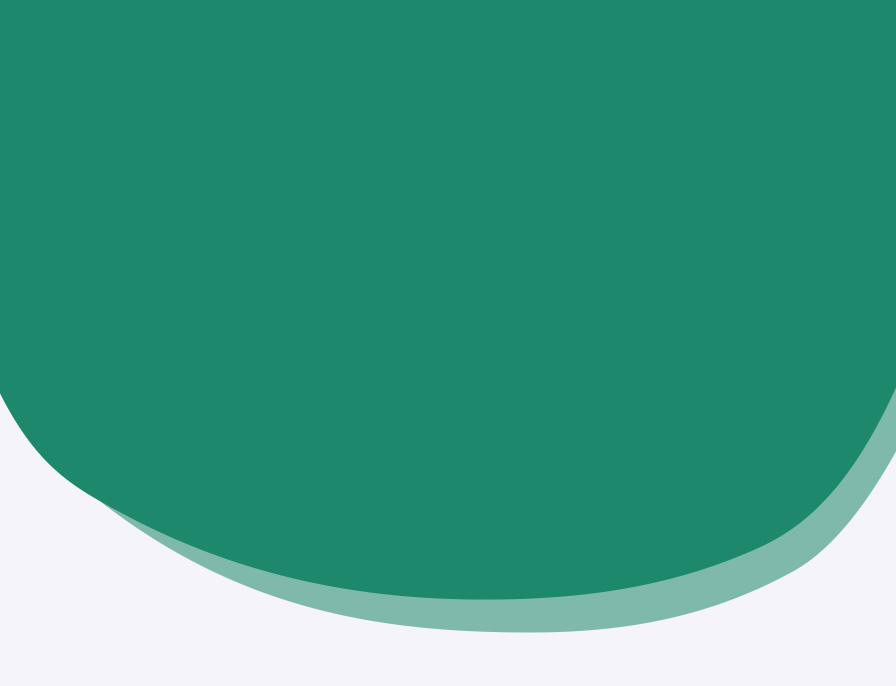
A WebGL 1 fragment shader for this background:

```glsl
precision highp float;

uniform vec2 u_resolution;

// Cubic Hermite arc between two knots, each given as (x, height, slope)
float arc(float x, vec3 a, vec3 b) {
  float span = b.x - a.x;
  float t = (x - a.x) / span;
  float s = 1.0 - t;
  return s * s * ((1.0 + 2.0 * t) * a.y + t * span * a.z)
       + t * t * ((3.0 - 2.0 * t) * b.y - s * span * b.z);
}

// Lower rim of the solid green shape
float frontRim(float x) {
  vec3 shoulder = vec3(0.111, 0.270, -0.757);
  vec3 bottom = vec3(0.540, 0.126, 0.0);
  vec3 rise = vec3(0.846, 0.201, 0.588);
  if (x < shoulder.x) return arc(x, vec3(0.0, 0.427, -2.61), shoulder);
  if (x < bottom.x) return arc(x, shoulder, bottom);
  if (x < rise.x) return arc(x, bottom, rise);
  return arc(x, rise, vec3(1.0, 0.435, 2.87));
}

// Lower rim of the pale shape, which emerges at the left shoulder
float backRim(float x) {
  vec3 start = vec3(0.111, 0.270, -1.02);
  vec3 bottom = vec3(0.592, 0.078, 0.0);
  vec3 rise = vec3(0.885, 0.167, 0.718);
  if (x < start.x) return frontRim(x);
  if (x < bottom.x) return arc(x, start, bottom);
  if (x < rise.x) return arc(x, bottom, rise);
  return arc(x, rise, vec3(1.0, 0.342, 2.35));
}

// Soft coverage above a rim, from its height here and one pixel to the right
float coverage(float y, float rim, float nextRim) {
  float steepness = (nextRim - rim) * u_resolution.y;
  float pixels = (y - rim) * u_resolution.y / length(vec2(1.0, steepness));
  return clamp(pixels + 0.5, 0.0, 1.0);
}

void main() {
  vec2 uv = gl_FragCoord.xy / u_resolution;
  float nextX = uv.x + 1.0 / u_resolution.x;

  vec3 paper = vec3(0.957, 0.957, 0.980);
  vec3 paleGreen = vec3(0.498, 0.725, 0.671);
  vec3 green = vec3(0.114, 0.533, 0.422);

  // Layers from back to front
  vec3 color = mix(paper, paleGreen, coverage(uv.y, backRim(uv.x), backRim(nextX)));
  color = mix(color, green, coverage(uv.y, frontRim(uv.x), frontRim(nextX)));
  gl_FragColor = vec4(color, 1.0);
}
```
